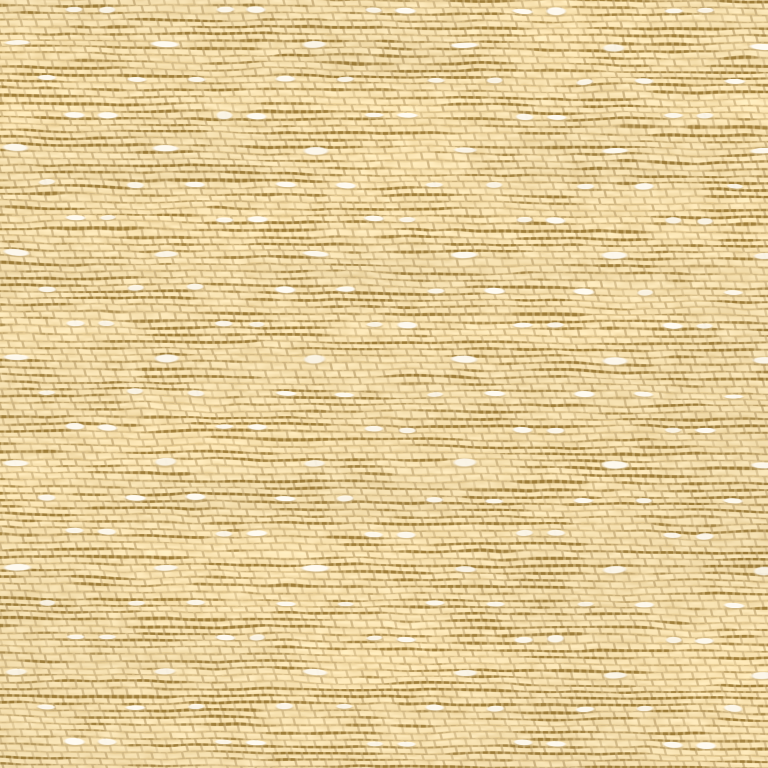
A three.js fragment shader for this texture:

```glsl
// Cream woven grasscloth: fine horizontal threads with rows of white slub dashes.
varying vec2 vUv;

#define DASH_ROW 0.0454      // height between dash rows
#define DASH_COLUMN 0.1947   // width of one dash repeat
#define DASH_ORIGIN vec2(0.216, 0.9434)
#define THREADS_PER_ROW 5.0
#define STITCH 0.0195        // spacing of the warp stitches
#define SLOPE 0.005          // slight tilt of the cloth
#define WOBBLE 0.0045        // waviness of the threads
#define CREAM vec3(0.975, 0.893, 0.705)
#define SAND vec3(0.92, 0.82, 0.60)
#define STITCH_TAN vec3(0.81, 0.71, 0.51)
#define GAP_BROWN vec3(0.62, 0.49, 0.22)
#define SLUB_WHITE vec3(1.0, 0.985, 0.95)

float hash(vec2 p) {
  return fract(sin(dot(p, vec2(127.1, 311.7))) * 43758.5453);
}

float noise(vec2 p) {
  vec2 i = floor(p);
  vec2 f = fract(p);
  f = f * f * (3.0 - 2.0 * f);
  float low = mix(hash(i), hash(i + vec2(1.0, 0.0)), f.x);
  float high = mix(hash(i + vec2(0.0, 1.0)), hash(i + vec2(1.0, 1.0)), f.x);
  return mix(low, high, f.y);
}

// Cloth coordinates: tilted and gently wavy, zero at one dash
vec2 clothPoint(vec2 uv) {
  float wave = noise(vec2(uv.x * 11.0, uv.y * 45.0)) - 0.5;
  wave += 0.4 * (noise(vec2(uv.x * 32.0, uv.y * 70.0) + 19.0) - 0.5);
  return uv - DASH_ORIGIN + vec2(0.0, SLOPE * uv.x + WOBBLE * wave);
}

// Threads, the dark gaps between them and the staggered stitches
vec3 weave(vec2 p) {
  float y = p.y / DASH_ROW * THREADS_PER_ROW + 0.5;
  float thread = floor(y);
  float across = fract(y);
  float edge = min(across, 1.0 - across);

  // Rounded thread body with fibres drawn along it
  float tone = hash(vec2(thread, 3.0)) - 0.5;
  float fibre = noise(vec2(p.x * 90.0, y * 3.0)) - 0.5;
  float glint = noise(vec2(p.x * 55.0 + 7.0, thread * 5.3)) - 0.5;
  vec3 color = mix(SAND, CREAM, smoothstep(0.06, 0.30, edge + 0.10 * fibre));
  color += vec3(0.7, 0.9, 1.2) * (0.02 * tone + 0.05 * fibre + 0.04 * glint);

  // Short, slightly slanted stitches, offset on alternate threads
  float u = p.x / STITCH + 0.5 * mod(thread, 2.0) + 0.12 * (across - 0.5);
  u += 0.3 * (hash(vec2(thread, 8.0)) - 0.5);
  float stitchId = floor(u + 0.5);
  u += 0.16 * (hash(vec2(stitchId, thread)) - 0.5);
  float stitch = 1.0 - smoothstep(0.03, 0.13, abs(u - stitchId));
  stitch *= 0.4 + 0.6 * hash(vec2(thread, stitchId + 31.0));
  color = mix(color, STITCH_TAN, stitch);

  // Gaps open and close along their length, crossed by the warp
  float gapId = floor(y + 0.5);
  float opening = noise(vec2(p.x * 12.0 + 40.0, gapId * 7.0));
  opening = 0.65 * opening + 0.35 * noise(vec2(p.x * 45.0, gapId * 3.0 + 90.0));
  opening = smoothstep(0.25, 0.78, opening);
  float halfGap = mix(0.04, 0.19, opening);
  float gap = 1.0 - smoothstep(halfGap - 0.10, halfGap + 0.12, edge);
  float crossing = 0.5 + 0.5 * cos(12.5664 * p.x / STITCH + gapId * 2.0);
  gap *= 1.0 - 0.45 * smoothstep(0.5, 0.95, crossing);
  return mix(color, mix(STITCH_TAN, GAP_BROWN, opening), gap);
}

// White slubs: x is the dash, y its thin shadow below
vec2 slubs(vec2 p) {
  float row = floor(p.y / DASH_ROW + 0.5);
  float kind = mod(0.5 - row, 3.0);
  float single = 1.0 - step(1.0, kind);
  float narrow = step(2.0, kind);
  float spread = mix(mix(0.039, 0.021, narrow), 0.0, single);

  // One centred dash, or a wide or narrow mirrored pair
  float column = p.x / DASH_COLUMN + 0.5 - 0.5 * narrow;
  float x = (fract(column) - 0.5) * DASH_COLUMN;
  float side = mix(sign(x), 0.0, single);
  vec2 id = vec2(floor(column) * 3.0 + side, row);
  float size = hash(id + 60.0);
  vec2 q = vec2(x - side * spread, p.y - row * DASH_ROW);
  q.x += 0.003 * (hash(id + 5.0) - 0.5);
  q.y += 0.0015 * (hash(id + 14.0) - 0.5) + 0.06 * q.x * (size - 0.5);

  vec2 radius = mix(vec2(0.0125, 0.0040), vec2(0.0168, 0.0047), single);
  radius *= vec2(0.85 + 0.3 * size, 0.8 + 0.35 * hash(id + 23.0));
  float dash = 1.0 - smoothstep(0.72, 1.12, length(q / radius));
  float shadow = 1.0 - smoothstep(0.75, 1.2, length((q + vec2(0.0, 0.0018)) / radius));
  return vec2(dash * (0.82 + 0.18 * size), shadow);
}

void main() {
  vec2 p = clothPoint(vUv);
  vec3 color = weave(p);

  // Broad, soft unevenness of the dye
  color *= 0.985 + 0.035 * noise(vec2(vUv.x * 4.0, vUv.y * 14.0));

  vec2 slub = slubs(p);
  color = mix(color, STITCH_TAN, 0.55 * slub.y);
  color = mix(color, SLUB_WHITE, slub.x);
  gl_FragColor = vec4(clamp(color, 0.0, 1.0), 1.0);
}
```
